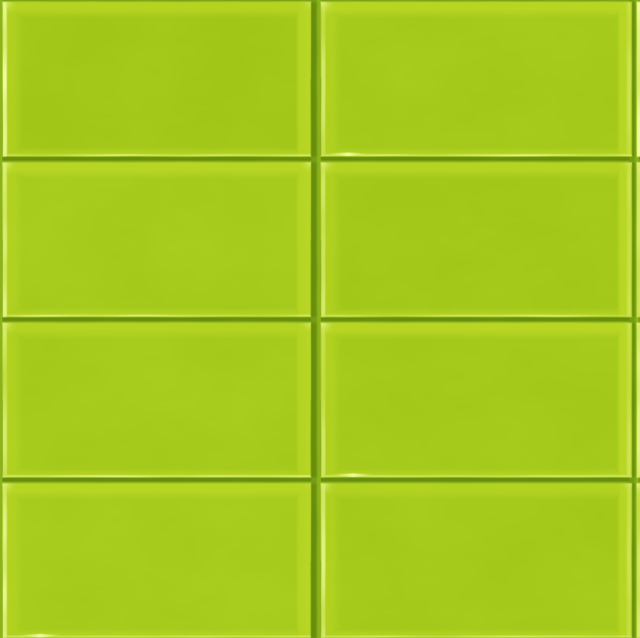
A WebGL 1 fragment shader for this texture:

```glsl
precision highp float;
// Glossy lime glass tiles, two across and four down, with bevels, glints and dark green grout.
uniform vec2 u_resolution;

const vec2 PITCH = vec2(0.4975, 0.2515);
const vec2 ORIGIN = vec2(-0.0040, -0.0045);
const vec2 GROUT_HALF = vec2(0.0078, 0.0044);
const float THIN_HALF = 0.0036;

const vec3 GLASS = vec3(0.645, 0.790, 0.105);
const vec3 BEVEL = vec3(0.725, 0.840, 0.140);
const vec3 GROUT_DARK = vec3(0.400, 0.555, 0.040);
const vec3 GROUT_LIGHT = vec3(0.550, 0.700, 0.110);
const vec3 GLINT = vec3(0.940, 0.990, 0.620);

float hash(vec2 p) {
  vec3 q = fract(vec3(p.xyx) * 0.1031);
  q += dot(q, q.yzx + 33.33);
  return fract((q.x + q.y) * q.z);
}

vec2 gradient(vec2 cell) {
  float angle = 6.28318 * hash(cell);
  return vec2(cos(angle), sin(angle));
}

// Gradient noise, about -0.7 to 0.7
float noise(vec2 p) {
  vec2 i = floor(p);
  vec2 f = p - i;
  vec2 u = f * f * f * (f * (f * 6.0 - 15.0) + 10.0);
  vec2 e = vec2(1.0, 0.0);
  float a = dot(gradient(i), f);
  float b = dot(gradient(i + e), f - e);
  float c = dot(gradient(i + e.yx), f - e.yx);
  float d = dot(gradient(i + 1.0), f - 1.0);
  return mix(mix(a, b, u.x), mix(c, d, u.x), u.y);
}

// Soft stripe of a given half width around a distance
float stripe(float d, float center, float halfWidth, float soft) {
  return 1.0 - smoothstep(halfWidth - soft, halfWidth + soft, abs(d - center));
}

// Band that starts at an edge and fades out inward
float band(float d, float width, float soft) {
  return 1.0 - smoothstep(width - soft, width + soft, d);
}

// Grout: dark on the left and top, lighter on the right and below
vec3 groutColor(vec2 fromCenter, vec2 uv) {
  float shadeX = 1.0 - smoothstep(-0.002, 0.005, fromCenter.x);
  float shadeY = smoothstep(-0.004, 0.000, fromCenter.y);
  float inColumn = 1.0 - smoothstep(0.006, 0.009, abs(fromCenter.x));
  float crossing = inColumn * band(abs(fromCenter.y), 0.005, 0.003);
  float shade = mix(shadeY, shadeX, inColumn) * (1.0 - 0.4 * crossing);
  shade = clamp(shade + 0.15 * noise(uv * 20.0), 0.0, 1.0);
  return mix(GROUT_LIGHT, GROUT_DARK, shade);
}

// Glass face; lo and hi are distances to the left/bottom and right/top edges
vec3 tileColor(vec2 lo, vec2 hi, vec2 id, vec2 uv, float soft) {
  float tone = 0.016 * (hash(id + 3.7) - 0.5);
  float cloud = 0.014 * noise(uv * vec2(7.0, 9.0)) + 0.005 * noise(uv * vec2(25.0, 40.0));
  vec3 color = GLASS + tone + cloud;

  // Wide refracting bevels, strongest at the right and top
  float rightBevel = band(hi.x, 0.021, 0.004) * mix(0.75, 1.0, hash(id + 8.1));
  float topBevel = band(hi.y, 0.019, 0.010) * mix(0.65, 0.95, hash(id + 5.3));
  float leftBevel = band(lo.x, 0.025, 0.010) * 0.55;
  float bottomBevel = band(lo.y, 0.011, 0.005) * 0.55;
  float bevel = max(max(rightBevel, topBevel), max(leftBevel, bottomBevel));
  color = mix(color, BEVEL, bevel);

  // Thin bright lines on the sides and bottom, worn unevenly
  float wearY = clamp(0.80 + 0.8 * noise(vec2(id.x * 7.3 + 2.0, uv.y * 11.0)), 0.0, 1.0);
  float wearX = clamp(0.65 + 0.8 * noise(vec2(uv.x * 8.0, id.y * 5.7 + 1.0)), 0.0, 1.0);
  float leftGlint = stripe(lo.x, 0.0036, 0.0034, soft) * wearY * mix(0.50, 1.0, hash(id + 1.9));
  float bottomGlint = stripe(lo.y, 0.0022, 0.0018, soft) * wearX * mix(0.50, 0.90, hash(id + 6.2));
  float rightGlint = stripe(hi.x, 0.0045, 0.0030, 0.0030) * wearY * mix(0.05, 0.40, id.x);

  // Short tapering chip of light on some lower edges
  float chipCenter = mix(0.03, 0.08, hash(id + 4.4));
  float taper = max(0.0, 1.0 - abs(lo.x - chipCenter) / 0.045);
  float chip = step(0.60, hash(id + 9.6)) * stripe(lo.y, 0.0035, 0.0030 * taper, soft) * taper;

  // Bright spots in the upper corners
  vec2 topLeft = vec2(lo.x, hi.y);
  float leftCorner = exp(-dot(topLeft, topLeft) / 0.00014);
  float rightCorner = exp(-dot(hi, hi) / 0.00010);
  float corner = 0.70 * leftCorner + 0.50 * rightCorner * hash(id + 2.6);
  float glint = max(max(leftGlint, bottomGlint), max(max(chip, rightGlint), corner));
  return mix(color, GLINT, clamp(glint, 0.0, 1.0));
}

void main() {
  vec2 uv = gl_FragCoord.xy / u_resolution;
  float soft = max(0.0018, 0.8 / min(u_resolution.x, u_resolution.y));

  // Tile grid; the joint right of the second column is thinner
  vec2 grid = (uv - ORIGIN) / PITCH;
  vec2 id = floor(grid);
  vec2 local = (grid - id) * PITCH;
  vec2 fromCenter = local - PITCH * step(PITCH * 0.5, local);
  float lastJoint = step(1.5, floor(grid.x + 0.5));
  vec2 groutHalf = vec2(mix(GROUT_HALF.x, THIN_HALF, lastJoint), GROUT_HALF.y);

  // Distances to the tile edges, slightly uneven
  float wobble = 0.0005 * noise(uv * 12.0);
  vec2 lo = local - groutHalf + wobble;
  vec2 hi = PITCH - local - groutHalf + wobble;
  vec2 inside = min(lo, hi);
  float mask = smoothstep(-soft, soft, min(inside.x, inside.y));

  vec3 color = mix(groutColor(fromCenter, uv), tileColor(lo, hi, id, uv, soft), mask);
  gl_FragColor = vec4(color, 1.0);
}
```
